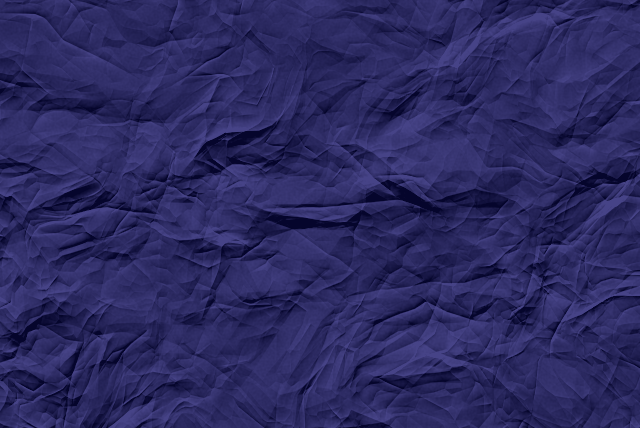
A WebGL 2 fragment shader for this texture:

```glsl
#version 300 es
precision highp float;
// Crumpled indigo paper under raking light from above.
// A height field of kinked folds and creased facets, on a sheet bent along
// straight lines, is differentiated along the light to give the tone.

uniform vec2 u_resolution;
out vec4 fragColor;

const vec3 SHADOW_COLOR = vec3(0.040, 0.040, 0.200);
const vec3 LIT_COLOR    = vec3(0.240, 0.230, 0.480);
const vec2 LIGHT_DIR    = vec2(-0.28, 0.960);
const float MID_TONE    = 0.655;  // tone of flat paper, 0 shadow to 1 lit
const float TONE_SKEW   = 0.28;   // deepens shadows, softens highlights
const float TONE_MAX    = 1.18;
const float SLOPE_STEP  = 0.0015; // half width of the slope measurement
const int   FOLD_LAYERS = 6;
const float FOLD_FREQ   = 2.9;
const float FOLD_GROWTH = 1.38;
const float FOLD_AMP    = 0.40;
const float FOLD_GAIN   = 1.04;
const float FOLD_WIDTH  = 0.075;
const vec2  FOLD_SHAPE  = vec2(0.68, 1.12); // along, across
const float FOLD_ANGLE  = 0.12;   // mean direction
const float FOLD_SPREAD = 2.70;
const int   FACET_LAYERS = 4;
const float FACET_FREQ  = 5.6;
const float FACET_GROWTH = 1.78;
const float FACET_AMP   = 0.17;
const float CREASE_AMP  = 0.060;
const float CREASE_WIDTH = 0.095;
const float KINK_AMP    = 0.09;
const float SWELL_FREQ  = 3.0;
const float SWELL_AMP   = 0.06;
const float GRAIN_FREQ  = 165.0;
const float GRAIN_AMP   = 0.13;

vec2 hash22(vec2 p) {
    vec3 a = fract(p.xyx * vec3(0.1031, 0.1030, 0.0973));
    a += dot(a, a.yzx + 33.33);
    return fract((a.xx + a.yz) * a.zy);
}

float cornerSlope(vec2 cell, vec2 offset) {
    return dot(hash22(cell) * 2.0 - 1.0, offset);
}

float gradientNoise(vec2 p) {
    vec2 i = floor(p), f = p - i;
    vec2 u = f * f * f * (f * (f * 6.0 - 15.0) + 10.0);
    vec2 e = vec2(1.0, 0.0);
    return mix(mix(cornerSlope(i, f), cornerSlope(i + e, f - e), u.x),
               mix(cornerSlope(i + e.yx, f - e.yx), cornerSlope(i + 1.0, f - 1.0), u.x), u.y);
}

// Two random fields, linear over each triangle of a lattice: flat with kinks
vec2 kinkedNoise(vec2 p) {
    p += (p.x + p.y) * 0.366;
    vec2 i = floor(p), f = p - i;
    vec2 turn = f.x > f.y ? vec2(1.0, 0.0) : vec2(0.0, 1.0);
    float hi = max(f.x, f.y), lo = min(f.x, f.y);
    vec2 sum = hash22(i) * (1.0 - hi) + hash22(i + turn) * (hi - lo) + hash22(i + 1.0) * lo;
    return sum * 2.0 - 1.0;
}

// Smooth field from -1 to 1: turns ridges into valleys and fades them out
float polarity(vec2 p) {
    return clamp(gradientNoise(p) * 3.4, -1.0, 1.0);
}

vec2 rotate(vec2 p, float angle) {
    float c = cos(angle), s = sin(angle);
    return vec2(c * p.x + s * p.y, c * p.y - s * p.x);
}

// Curved cells that meet in sharp, thin creases
float facets(vec2 p) {
    vec2 base = floor(p);
    float nearest = 9.0, second = 9.0;
    for (int y = -1; y <= 1; y++)
    for (int x = -1; x <= 1; x++) {
        vec2 cell = base + vec2(x, y);
        vec2 h = hash22(cell);
        vec2 d = cell + 0.1 + 0.8 * h - p;
        float dist = dot(d, d) + 0.15 * fract(h.x * 7.0 + h.y * 5.0);
        second = min(second, max(nearest, dist));
        nearest = min(nearest, dist);
    }
    return nearest + CREASE_AMP * exp((nearest - second) / CREASE_WIDTH);
}

float paperHeight(vec2 p) {
    // Kink the sheet, so that all layers break along the same lines
    vec2 kink = kinkedNoise(rotate(p, 0.4) * 3.7 + 4.1);
    vec2 smallKink = kinkedNoise(rotate(p + 0.05 * kink, 1.3) * 9.5 + 31.7);
    vec2 q = p + 0.055 * kink + 0.020 * smallKink;

    float height = SWELL_AMP * gradientNoise(p * SWELL_FREQ + 8.4) / SWELL_FREQ;
    height += KINK_AMP * smallKink.y / 9.5;

    // Crumpled clusters between calmer patches, heavier low on the sheet
    float crumple = mix(1.1, 0.85, smoothstep(0.3, 1.0, p.y)) + 0.35 * polarity(p * 2.8 + 6.3);

    // Folds along broken lines, running all ways
    float freq = FOLD_FREQ;
    float amp = FOLD_AMP * crumple;
    for (int i = 0; i < FOLD_LAYERS; i++) {
        float k = float(i);
        float angle = FOLD_ANGLE + FOLD_SPREAD * (fract(k * 0.618 + 0.7) - 0.5);
        float line = kinkedNoise(rotate(q, angle) * FOLD_SHAPE * freq + k * 13.7 + 3.2).x;
        float ridge = FOLD_WIDTH * exp(-abs(line) / FOLD_WIDTH);
        height += amp * ridge * polarity(q * freq * 0.8 + k * 7.9) / freq;
        freq *= FOLD_GROWTH;
        amp *= FOLD_GAIN;
    }

    // Facets from palm-sized dents down to small wrinkles
    freq = FACET_FREQ;
    for (int i = 0; i < FACET_LAYERS; i++) {
        float k = float(i);
        vec2 s = rotate(q, 0.2 + k * 1.1) * vec2(0.85, 1.12) * freq + k * 21.3;
        height += FACET_AMP * crumple * facets(s) * polarity(q * freq * 0.5 + k * 9.1 + 2.6) / freq;
        freq *= FACET_GROWTH;
    }
    return height;
}

// Positive where the paper faces the light
float facing(vec2 p) {
    vec2 d = LIGHT_DIR * SLOPE_STEP;
    return (paperHeight(p - d) - paperHeight(p + d)) / (2.0 * SLOPE_STEP);
}

void main() {
    vec2 p = gl_FragCoord.xy / u_resolution.y;
    // Two taps across the light smooth creases that run along it
    vec2 side = vec2(LIGHT_DIR.y, -LIGHT_DIR.x) * 0.25 / u_resolution.y;
    float light = 0.5 * (facing(p - side) + facing(p + side));
    float tone = MID_TONE + light - TONE_SKEW * light * light;
    tone += GRAIN_AMP * gradientNoise(p * GRAIN_FREQ);
    fragColor = vec4(mix(SHADOW_COLOR, LIT_COLOR, clamp(tone, -0.1, TONE_MAX)), 1.0);
}
```
